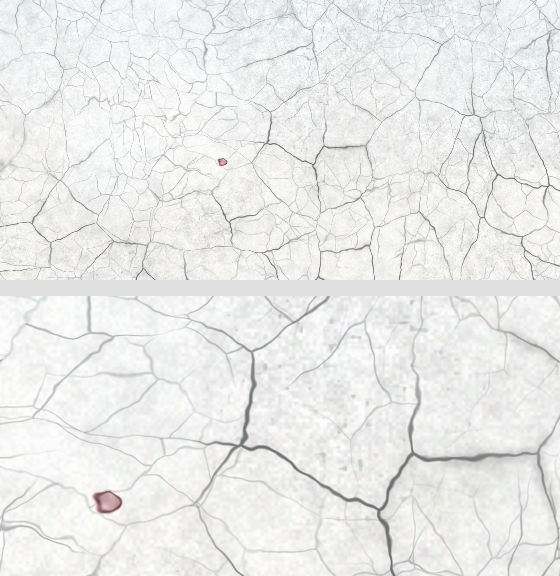
Top: the whole. Bottom: its middle third, enlarged.
Give the GLSL for this texture, as a WebGL 1 fragment shader.

```glsl
precision highp float;
// Cracked white plaster: warped Voronoi borders form the main cracks, and two
// finer Voronoi layers, reseeded inside every cell, add hairlines that stop
// at them. Broad tints, mottled grain, specks, smudges and a chip lie below.
uniform vec2 u_resolution;

const vec3 CRACK_COLOR = vec3(0.39, 0.405, 0.40);
const vec3 HAIRLINE_COLOR = vec3(0.52, 0.54, 0.54);
const vec3 COOL_TINT = vec3(-0.012, 0.002, 0.006);
const vec3 WARM_TINT = vec3(0.004, 0.0, -0.010);
const vec3 CHIP_COLOR = vec3(0.80, 0.67, 0.68);
const vec3 CHIP_RIM = vec3(0.52, 0.36, 0.38);

float hash(vec2 p) {
  vec3 q = fract(vec3(p.xyx) * 0.1031);
  q += dot(q, q.yzx + 33.33);
  return fract((q.x + q.y) * q.z);
}

vec2 hash2(vec2 p) {
  return vec2(hash(p + 17.3), hash(p + 91.7));
}

float noise(vec2 p) {
  vec2 i = floor(p), f = fract(p);
  f = f * f * (3.0 - 2.0 * f);
  float low = mix(hash(i), hash(i + vec2(1.0, 0.0)), f.x);
  float high = mix(hash(i + vec2(0.0, 1.0)), hash(i + 1.0), f.x);
  return mix(low, high, f.y);
}

float fbm(vec2 p) {
  float sum = 0.0, gain = 0.533;
  for (int i = 0; i < 4; i++) {
    sum += gain * noise(p);
    p = mat2(1.6, 1.2, -1.2, 1.6) * p + 7.1;
    gain *= 0.5;
  }
  return sum;
}

vec2 warp(vec2 p, float frequency, float amount) {
  vec2 q = p * frequency;
  return (vec2(noise(q + 3.7), noise(q + 41.3)) - 0.5) * amount;
}

// x: distance to the nearest cell border, yz: cell identity
vec3 voronoi(vec2 p) {
  vec2 base = floor(p), f = fract(p);
  vec2 nearCell = vec2(0.0), nearPoint = vec2(0.0);
  float best = 9.0;
  for (int y = -1; y <= 1; y++) {
    for (int x = -1; x <= 1; x++) {
      vec2 cell = vec2(float(x), float(y));
      vec2 r = cell + hash2(base + cell) - f;
      float d = dot(r, r);
      if (d < best) { best = d; nearCell = cell; nearPoint = r; }
    }
  }
  float border = 9.0;
  for (int y = -2; y <= 2; y++) {
    for (int x = -2; x <= 2; x++) {
      vec2 cell = nearCell + vec2(float(x), float(y));
      vec2 r = cell + hash2(base + cell) - f;
      vec2 gap = r - nearPoint;
      if (dot(gap, gap) > 0.0001)
        border = min(border, dot(0.5 * (nearPoint + r), normalize(gap)));
    }
  }
  return vec3(border, base + nearCell);
}

float line(float d, float halfWidth, float soft) {
  return 1.0 - smoothstep(halfWidth - 0.6 * soft, halfWidth + 0.9 * soft, d);
}

// Hairline coverage inside one main cell, fading in and out along its length
float hairlines(vec2 p, vec2 bent, vec2 seed, float scale, float soft) {
  vec2 q = bent + warp(p, 2.6 * scale, 0.14 / scale);
  float d = voronoi(q * scale + 40.0 * hash2(seed + scale)).x / scale;
  return line(d, 0.0009, soft) * smoothstep(0.36, 0.66, fbm(p * 6.0 + scale));
}

vec3 plaster(vec2 p, float bleach) {
  float dirt = smoothstep(0.3, 0.7, fbm(p * 4.0 + 12.0)) * (1.0 - 0.8 * bleach);
  float tone = 0.951 + 0.045 * (fbm(p * 2.5 + 30.0) - 0.5) + 0.026 * bleach;
  tone += (noise(p * 243.0) - 0.5) * mix(0.05, 0.10, dirt);
  tone += (fbm(p * 45.0) - 0.5) * mix(0.06, 0.11, dirt) - 0.012 * dirt;
  tone -= 0.045 * smoothstep(0.5, 0.8, fbm(p * 28.0 + 60.0)) * (1.0 - 0.6 * bleach);
  tone -= 0.12 * smoothstep(0.84, 0.97, noise(p * 115.0 + 8.0)) * dirt;
  float warmth = smoothstep(0.3, 0.7, 0.8 - 0.6 * p.y + 0.5 * (fbm(p * 3.0) - 0.5));
  vec3 speckTint = (vec3(noise(p * 170.0), noise(p * 170.0 + 50.0),
                         noise(p * 170.0 + 99.0)) - 0.5) * 0.025;
  return vec3(tone) + mix(COOL_TINT, WARM_TINT, warmth) + speckTint;
}

void main() {
  vec2 p = gl_FragCoord.xy / u_resolution.y;
  float soft = 0.0013 + 0.4 / u_resolution.y;
  float bleach = 1.0 - smoothstep(0.1, 0.5, length((p - vec2(0.48, 0.66)) * vec2(0.9, 1.0)));
  vec3 color = plaster(p, bleach);

  // Main cracks, a little stronger towards the lower right
  vec2 bent = p + warp(p, 2.3, 0.16) + warp(p, 11.0, 0.034) + warp(p, 38.0, 0.010);
  bent += warp(p, 95.0, 0.004);
  float mainScale = 5.4;
  vec3 cell = voronoi(bent * mainScale + 20.0);
  float mainDist = cell.x / mainScale;
  float depth = smoothstep(0.25, 0.78, fbm(p * 5.0 + 70.0) + 0.1 * (p.x - 1.0) - 0.2 * (p.y - 0.5));
  depth = mix(0.22, 0.92, depth) * (1.0 - 0.4 * bleach);
  float mainLine = line(mainDist, mix(0.0008, 0.0016, depth), soft);

  // Soft dirt beside the cracks, in a few places only
  float smudge = smoothstep(0.66, 0.82, fbm(p * 7.0 + 33.0));
  color -= (0.025 * depth + 0.10 * smudge) * (1.0 - smoothstep(0.0, 0.016, mainDist));

  float fine = 0.62 * hairlines(p, bent, cell.yz, 8.0, soft);
  fine = max(fine, 0.40 * hairlines(p, bent, cell.yz, 13.0, soft));
  color = mix(color, HAIRLINE_COLOR, fine);
  color = mix(color, CRACK_COLOR, mainLine * depth);

  // Small reddish chip
  vec2 chip = (p - vec2(0.795, 0.422)) * vec2(0.8, 1.05);
  float chipDist = length(chip + warp(p, 70.0, 0.008)) - 0.014;
  vec3 chipColor = mix(CHIP_COLOR, CHIP_RIM, line(abs(chipDist + 0.002), 0.001, soft));
  chipColor += 0.25 * (noise(p * 130.0) - 0.5);
  color = mix(color, chipColor, line(chipDist, 0.0, soft));

  gl_FragColor = vec4(clamp(color, 0.0, 0.99), 1.0);
}
```
